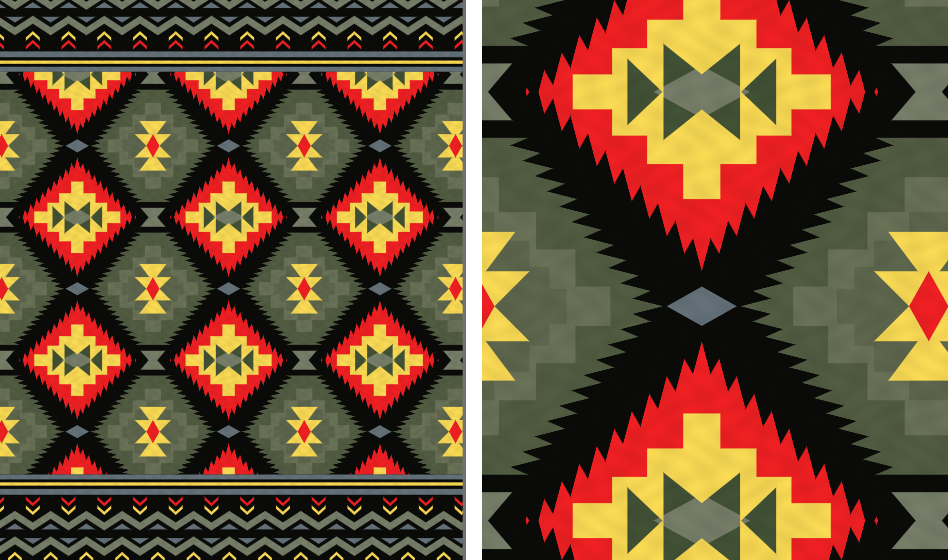
Left: the whole. Right: its middle third, enlarged.
This pattern is drawn by a WebGL 1 fragment shader. Its source:

```glsl
precision highp float;
uniform vec2 u_resolution;

#define CANVAS_HEIGHT 768.0
#define REPEAT vec2(207.5, 196.0)
#define RED_CENTER vec2(106.0, 298.0)
#define MIRROR_SUM 749.0
#define FIELD_EDGE 98.5
#define CHEVRON_PERIOD 49.0
#define CHEVRON_X 45.0
#define TOOTH_DEPTH 11.0
#define SOFTNESS 1.3
#define WEAR 0.035
#define SELVEDGE_X 634.5

const vec3 BLACK = vec3(0.04, 0.04, 0.03);
const vec3 RED = vec3(0.91, 0.12, 0.13);
const vec3 YELLOW = vec3(0.95, 0.83, 0.32);
const vec3 SLATE = vec3(0.38, 0.43, 0.46);
const vec3 SAGE = vec3(0.45, 0.48, 0.40);
const vec3 OLIVE = vec3(0.40, 0.43, 0.33);
const vec3 MOSS = vec3(0.31, 0.35, 0.25);
const vec3 FOREST = vec3(0.25, 0.31, 0.20);

// Coverage of a shape whose signed distance is d
float cover(float d) {
  float w = SOFTNESS * CANVAS_HEIGHT / u_resolution.y;
  return smoothstep(0.5 * w, -0.5 * w, d);
}

float box(vec2 a, vec2 halfSize) {
  vec2 d = a - halfSize;
  return max(d.x, d.y);
}

float rhomb(vec2 a, vec2 halfSize) {
  return (a.x / halfSize.x + a.y / halfSize.y - 1.0) * min(halfSize.x, halfSize.y);
}

// Cross built from four stepped boxes
float steppedCross(vec2 a, vec2 arm, vec2 wide, vec2 tall, vec2 post) {
  return min(min(box(a, arm), box(a, wide)), min(box(a, tall), box(a, post)));
}

float triangleWave(float t) {
  return abs(2.0 * fract(t) - 1.0);
}

vec2 repeatCentered(vec2 p) {
  return mod(p + 0.5 * REPEAT, REPEAT) - 0.5 * REPEAT;
}

// Saw-edged red lozenge with a yellow cross and green bow ties
vec3 redMedallion(vec3 col, vec2 a) {
  float teeth = TOOTH_DEPTH * (1.0 - triangleWave(a.x / 8.0));
  col = mix(col, RED, cover((a.y + a.x + teeth - 82.0) / 2.5));
  float cross = steppedCross(a, vec2(59.0, 8.0), vec2(41.0, 20.0),
                             vec2(25.0, 33.0), vec2(8.5, 49.0));
  col = mix(col, YELLOW, cover(cross));
  float bow = max(a.x - 17.5, (a.y - 8.0 - 0.8 * a.x) * 0.8);
  float wing = max(a.x - 34.0, (a.y - 0.95 * (a.x - 18.0)) * 0.75);
  vec3 green = mix(FOREST, SAGE, cover(rhomb(a, vec2(22.0, 12.0))));
  return mix(col, green, cover(min(bow, wing)));
}

// Blocked olive lozenge with horizontal teeth and a small central motif
vec3 oliveMedallion(vec3 col, vec2 a) {
  float teeth = TOOTH_DEPTH * (1.0 - triangleWave(a.y / 7.0));
  float body = max((a.x + 0.8 * a.y + teeth - 86.0) / 2.4, a.y - 77.0);
  float outer = steppedCross(a, vec2(62.0, 9.0), vec2(46.0, 26.0),
                             vec2(28.0, 43.0), vec2(11.0, 59.0));
  float inner = steppedCross(a, vec2(42.0, 8.0), vec2(34.0, 18.0),
                             vec2(25.0, 30.0), vec2(9.0, 43.0));
  vec3 ground = mix(MOSS, OLIVE, cover(outer));
  ground = mix(ground, mix(MOSS, OLIVE, 0.5), cover(inner));
  col = mix(col, ground, cover(body));
  float nearWing = max(a.y - 16.0, (a.x - 9.0 - a.y) * 0.7);
  float farWing = max(max(15.5 - a.y, a.y - 34.0), (a.x - 5.0 - 0.75 * (a.y - 16.0)) * 0.8);
  col = mix(col, YELLOW, cover(min(nearWing, farWing)));
  return mix(col, RED, cover(rhomb(a, vec2(9.0, 16.0))));
}

vec3 field(vec2 p) {
  vec2 q = p - RED_CENTER;
  vec2 red = abs(repeatCentered(q));
  vec2 olive = abs(repeatCentered(q + 0.5 * REPEAT));
  vec2 below = abs(repeatCentered(q + vec2(0.0, 0.5 * REPEAT.y)));
  vec2 beside = abs(repeatCentered(q + vec2(0.5 * REPEAT.x, 0.0)));
  vec3 col = oliveMedallion(BLACK, olive);
  col = redMedallion(col, red);
  col = mix(col, SLATE, cover(rhomb(below, vec2(16.0, 9.0))));
  float hourglass = max(beside.y - 13.0, (beside.x - 6.0 - 0.85 * beside.y) * 0.75);
  return mix(col, SAGE, cover(hourglass));
}

float stripe(float v, float low, float high) {
  return cover(max(low - v, v - high));
}

float caret(float v, float apex, float z) {
  return cover(max(abs(v - apex - 0.9 * z) * 0.74 - 1.7, z - 9.5));
}

// Border, with v rising from the outside towards the field
vec3 border(float x, float v) {
  float z = 0.5 * CHEVRON_PERIOD * triangleWave((x - CHEVRON_X) / CHEVRON_PERIOD + 0.5);
  float zOff = 0.5 * CHEVRON_PERIOD - z;
  vec3 col = BLACK;
  for (int i = 0; i < 2; i++) {
    float ridge = 27.0 - 35.0 * float(i) + 0.65 * z;
    col = mix(col, SAGE, cover(abs(v - ridge) * 0.84 - 4.6));
  }
  float hanging = max(23.0 - v, (v - 31.0 + 0.65 * zOff) * 0.84);
  float rising = max(v - 11.0, (3.0 + 0.65 * z - v) * 0.84);
  col = mix(col, SLATE, cover(min(hanging, rising)));
  col = mix(col, YELLOW, max(caret(v, 45.0, z), caret(-v, 10.0, zOff)));
  col = mix(col, RED, caret(v, 57.0, z));
  col = mix(col, SLATE, max(stripe(v, 70.5, 78.5), stripe(v, 91.5, FIELD_EDGE)));
  return mix(col, YELLOW, stripe(v, 83.0, 87.5));
}

void main() {
  vec2 p = gl_FragCoord.xy * CANVAS_HEIGHT / u_resolution.y;
  p.y = CANVAS_HEIGHT - p.y;
  float v = min(p.y, MIRROR_SUM - p.y);
  vec3 col = mix(field(p), border(p.x, v), cover(v - FIELD_EDGE));

  // Faint uneven dye from layered sines
  float dye = sin(p.x * 0.31 + 2.0 * sin(p.y * 0.17)) * sin(p.y * 0.37 + sin(p.x * 0.13));
  col *= 1.0 + WEAR * dye;

  vec3 selvedge = vec3(0.46, 0.43, 0.45);
  gl_FragColor = vec4(mix(col, selvedge, cover(SELVEDGE_X - p.x)), 1.0);
}
```
